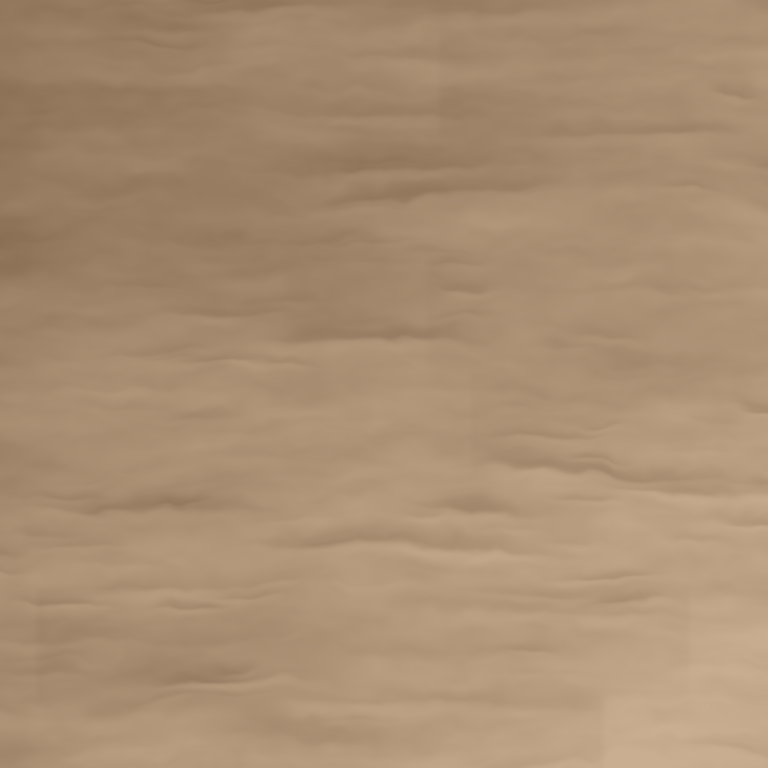
This texture is drawn by a Shadertoy shader. Its source:

```glsl
// Soft, pale wood seen close: a diagonal light falloff over stretched noise bands,
// faint plank steps, and scattered wavy creases that run along the grain.
// Each crease is crisp underneath, fades upwards and has a pale lower lip.

const vec3 SHADE_COLOR = vec3(0.550, 0.440, 0.338);
const vec3 LIGHT_COLOR = vec3(0.762, 0.652, 0.540);
const float MEAN_TONE = 0.570;
const vec2 LIGHT_SLOPE = vec2(0.40, -0.57);
const float BROAD_BAND = 0.29;
const float MID_BAND = 0.29;
const float FINE_GRAIN = 0.15;
const float MOTTLE = 0.075;
const float PLANK_CONTRAST = 0.11;
const vec2 PLANK_SIZE = vec2(0.85, 0.145);
const vec2 LONG_CELL = vec2(0.27, 0.052);
const vec2 SHORT_CELL = vec2(0.11, 0.030);
const float LONG_CREASE = 0.34;
const float SHORT_CREASE = 0.22;

float hash(vec2 p) {
    vec3 q = fract(vec3(p.xyx) * 0.1031);
    q += dot(q, q.yzx + 33.33);
    return fract((q.x + q.y) * q.z);
}

float noise(vec2 p) {
    vec2 cell = floor(p);
    vec2 f = fract(p);
    f = f * f * f * (f * (f * 6.0 - 15.0) + 10.0);
    float low = mix(hash(cell), hash(cell + vec2(1, 0)), f.x);
    float high = mix(hash(cell + vec2(0, 1)), hash(cell + vec2(1, 1)), f.x);
    return mix(low, high, f.y);
}

// Noise centred on zero, with a weaker tilted octave
float grain(vec2 p) {
    vec2 tilted = vec2(p.x * 1.9 + p.y * 0.13, p.y * 2.1 - p.x * 0.17);
    return 0.68 * noise(p) + 0.32 * noise(tilted + 17.3) - 0.5;
}

// Tone of one plank, with rows offset sideways
float plankRow(float row, float x) {
    float along = x / PLANK_SIZE.x + hash(vec2(row, 71.0));
    float index = floor(along);
    float seam = smoothstep(0.985, 1.0, fract(along));
    return mix(hash(vec2(index, row)), hash(vec2(index + 1.0, row)), seam) - 0.5;
}

float planks(vec2 p) {
    float across = p.y / PLANK_SIZE.y + 0.3;
    float row = floor(across);
    float blend = smoothstep(0.86, 1.0, fract(across));
    return mix(plankRow(row, p.x), plankRow(row + 1.0, p.x), blend);
}

// Signed tone of scattered creases: dark body, pale lip below
float creases(vec2 p, vec2 size, float seed) {
    vec2 home = floor(p / size);
    float tone = 0.0;
    for (int j = -1; j <= 1; j++) {
        for (int i = -1; i <= 1; i++) {
            vec2 cell = home + vec2(i, j);
            vec2 key = cell + seed;
            vec2 center = (cell + vec2(hash(key), hash(key + 31.7))) * size;
            float halfLength = size.x * mix(0.35, 0.95, hash(key + 57.1));
            float strength = pow(hash(key + 83.9), 2.2);
            float tilt = 0.14 * (hash(key + 11.3) - 0.5);
            vec2 d = p - center;
            d.y -= d.x * tilt;
            float taper = 1.0 - smoothstep(0.15, 1.0, abs(d.x) / halfLength);
            float width = size.y * (d.y > 0.0 ? 0.30 : 0.09);
            float body = exp(-d.y * d.y / (width * width));
            float lipOffset = (d.y + size.y * 0.24) / (size.y * 0.16);
            float lip = exp(-lipOffset * lipOffset);
            tone += strength * taper * (0.40 * lip - body);
        }
    }
    return tone;
}

void mainImage(out vec4 fragColor, in vec2 fragCoord) {
    vec2 uv = fragCoord / iResolution.xy;

    // Bend the grain gently, with finer ripples
    vec2 p = uv;
    p.y += 0.045 * grain(uv * vec2(2.3, 4.0) + 5.1);
    p.y += 0.018 * grain(uv * vec2(11.0, 19.0) + 41.7);
    p.y += 0.010 * grain(uv * vec2(32.0, 42.0) + 9.2);

    // Light falloff and plank steps
    float tone = MEAN_TONE + dot(uv - 0.5, LIGHT_SLOPE);
    tone -= 0.08 * (1.0 - smoothstep(0.0, 0.12, uv.x));
    tone += PLANK_CONTRAST * planks(uv + vec2(0.0, 0.2 * (p.y - uv.y)));

    // Bands along the grain, then small mottling
    tone += BROAD_BAND * grain(p * vec2(1.7, 9.0) + 3.7);
    tone += MID_BAND * grain(p * vec2(4.5, 24.0) + 23.1);
    tone += FINE_GRAIN * grain(p * vec2(15.0, 48.0) + 61.9);
    tone += MOTTLE * grain(p * vec2(38.0, 66.0) + 87.3);

    // Creases, broken up by patches
    float patches = smoothstep(0.25, 0.70, noise(uv * vec2(4.0, 7.0) + 13.0));
    tone += LONG_CREASE * creases(p, LONG_CELL, 7.0) * mix(0.45, 1.0, patches);
    tone += SHORT_CREASE * creases(p, SHORT_CELL, 113.0) * patches;

    fragColor = vec4(mix(SHADE_COLOR, LIGHT_COLOR, clamp(tone, -0.15, 1.15)), 1.0);
}
```
